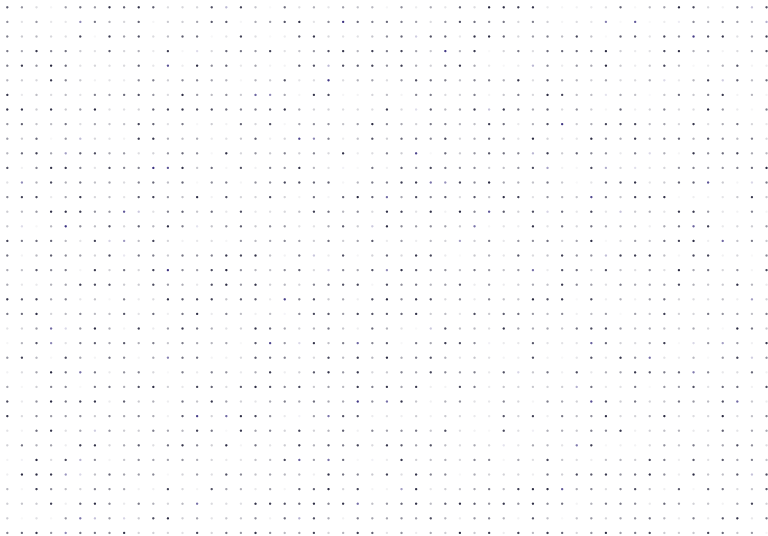
A Shadertoy shader for this pattern:

```glsl
// Fine square grid of tiny ink dots on white, each dot with its own opacity.

const float COLUMNS = 52.6;      // grid cells across the canvas width
const float DOT_RADIUS = 0.077;  // in cell units
const vec3 PAPER = vec3(1.0);
const vec3 INK = vec3(0.09, 0.09, 0.19);
const vec3 INDIGO = vec3(0.16, 0.12, 0.46);

// Layered sines folded into a pseudo-random value in 0..1
float sineHash(vec2 cell, float seed) {
    float waves = sin(dot(cell, vec2(12.99, 78.23)) + seed)
                + 0.5 * sin(dot(cell, vec2(39.35, 11.14)) + 2.7 * seed);
    return fract(waves * 4375.85);
}

// Antialiased disc coverage
float disc(vec2 p, float radius, float pixel) {
    float d = length(p) - radius;
    return clamp(0.5 - d / pixel, 0.0, 1.0);
}

// Opacity of one dot, from barely visible to nearly solid
float dotOpacity(vec2 cell) {
    return mix(0.03, 0.92, pow(sineHash(cell, 1.3), 1.25));
}

// Mostly neutral ink, with an occasional indigo dot
vec3 dotColor(vec2 cell) {
    return mix(INK, INDIGO, step(0.94, sineHash(cell, 7.1)));
}

void mainImage(out vec4 fragColor, in vec2 fragCoord) {
    // Cells are counted from the top left corner
    float pixel = COLUMNS / iResolution.x;
    vec2 grid = vec2(fragCoord.x, iResolution.y - fragCoord.y) * pixel;
    vec2 cell = floor(grid);
    vec2 local = fract(grid) - 0.5;

    float coverage = disc(local, DOT_RADIUS, pixel);
    vec3 color = mix(PAPER, dotColor(cell), coverage * dotOpacity(cell));
    fragColor = vec4(color, 1.0);
}
```
